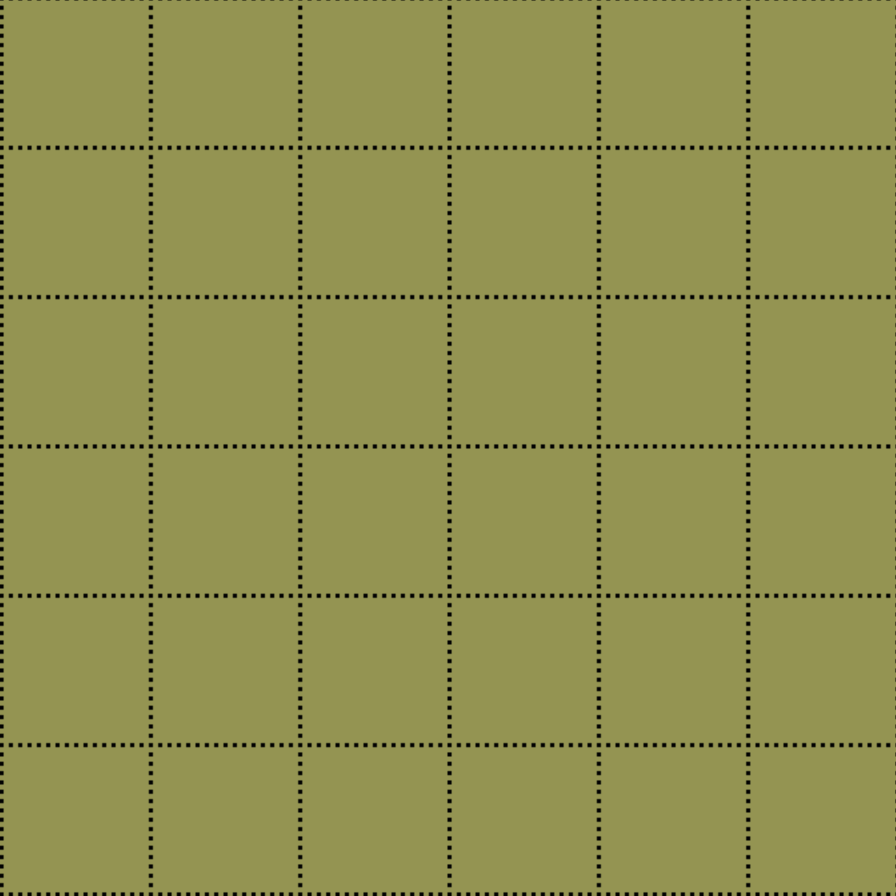
This pattern is drawn by a WebGL 1 fragment shader. Its source:

```glsl
precision highp float;
// Olive ground ruled into a square grid by dotted black lines.
// A fine lattice of soft square dots covers the canvas; only the lattice rows
// and columns that fall on a grid line are inked, so lines share crossings.

#define CELLS 6.0              // grid cells across and down
#define DOTS_PER_CELL 16.0     // dots along one cell side
#define DOT_HALF_SIZE 0.22     // half the dot width, in dot spacings
#define DOT_FADE 0.24          // width of the soft rim, in dot spacings
#define LINE_OFFSET 0.1667     // shift of the lines from the edge, in dot spacings
#define GROUND_COLOR vec3(0.580, 0.582, 0.322)
#define DOT_COLOR vec3(0.0)

uniform vec2 u_resolution;

// Square dot with a solid core and a rim that fades over the given width.
float softDot(vec2 offset, vec2 fade) {
    vec2 rim = (abs(offset) - DOT_HALF_SIZE) / fade;
    vec2 ink = 1.0 - smoothstep(-0.5, 0.5, rim);
    return ink.x * ink.y;
}

// 1 where a lattice node lies on a horizontal or vertical grid line.
float onGridLine(vec2 node) {
    vec2 index = mod(node, DOTS_PER_CELL);
    return 1.0 - step(0.5, min(index.x, index.y));
}

void main() {
    vec2 uv = gl_FragCoord.xy / u_resolution;
    float dotsAcross = CELLS * DOTS_PER_CELL;

    // Nearest lattice node and the position relative to it
    vec2 lattice = uv * dotsAcross - LINE_OFFSET;
    vec2 node = floor(lattice + 0.5);

    // The rim never gets narrower than one pixel
    vec2 fade = max(vec2(DOT_FADE), dotsAcross / u_resolution);
    float ink = softDot(lattice - node, fade) * onGridLine(node);

    gl_FragColor = vec4(mix(GROUND_COLOR, DOT_COLOR, ink), 1.0);
}
```
